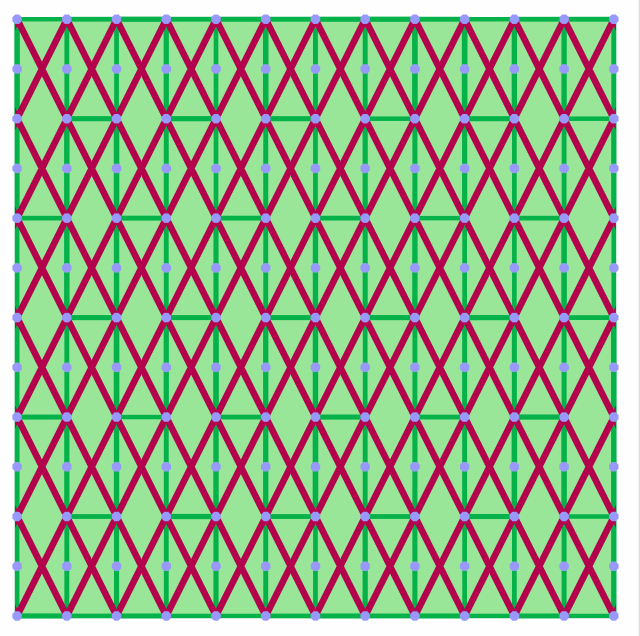
This pattern is drawn by a Shadertoy shader. Its source:

```glsl
float hash(vec2 p) {
    return fract(sin(dot(p, vec2(127.1, 311.7))) * 43758.5453);
}

// Distance to the nearest line where s is an even number, s = 2x +- y
float diagonal(float s) {
    return abs(mod(s + 1.0, 2.0) - 1.0) / sqrt(5.0);
}

float octagon(vec2 p, float r) {
    p = abs(p);
    return max(max(p.x, p.y), (p.x + p.y) * 0.7071) - r;
}

void mainImage(out vec4 fragColor, in vec2 fragCoord) {
    const float cell = 0.0777;
    vec2 uv = fragCoord / iResolution.x;
    vec2 p = (uv - vec2(0.0267, 0.0313)) / cell;
    float pixel = 1.0 / (iResolution.x * cell);

    vec2 node = clamp(round(p), 0.0, 12.0);
    vec2 fromCentre = abs(p - 6.0);
    float panel = max(fromCentre.x, fromCentre.y) - 6.0;

    // Upright struts, each segment slightly different in width
    float uprightWidth = 0.047 + 0.010 * hash(vec2(node.x, floor(p.y / 2.0)));
    float struts = max(abs(p.x - node.x) - uprightWidth, fromCentre.y - 6.04);

    // Level struts: alternate cells inside, every cell at top and bottom
    float row = clamp(round(p.y / 2.0), 0.0, 6.0);
    float column = floor(p.x);
    if (row == 0.0 || row == 6.0 || mod(column + row, 2.0) < 0.5) {
        float levelWidth = 0.044 + 0.009 * hash(vec2(column, row + 20.0));
        struts = min(struts, max(abs(p.y - 2.0 * row) - levelWidth, fromCentre.x - 6.04));
    }

    // Crossed braces, one X per block of one by two cells
    float braces = min(diagonal(2.0 * p.x - p.y), diagonal(2.0 * p.x + p.y)) - 0.066;
    braces = max(braces, panel - 0.04);

    float dots = octagon(p - node, 0.095);

    // Layers from back to front
    vec3 colour = vec3(0.995);
    float margin = abs(uv.x - 0.9988) / cell - 0.009;
    colour = mix(colour, vec3(0.80), clamp(0.5 - margin / pixel, 0.0, 1.0));
    colour = mix(colour, vec3(0.60, 0.90, 0.60), clamp(0.5 - panel / pixel, 0.0, 1.0));
    colour = mix(colour, vec3(0.02, 0.70, 0.29), clamp(0.5 - struts / pixel, 0.0, 1.0));
    colour = mix(colour, vec3(0.70, 0.01, 0.30), clamp(0.5 - braces / pixel, 0.0, 1.0));
    colour = mix(colour, vec3(0.60, 0.60, 0.99), clamp(0.5 - dots / pixel, 0.0, 1.0));
    fragColor = vec4(colour, 1.0);
}
```
